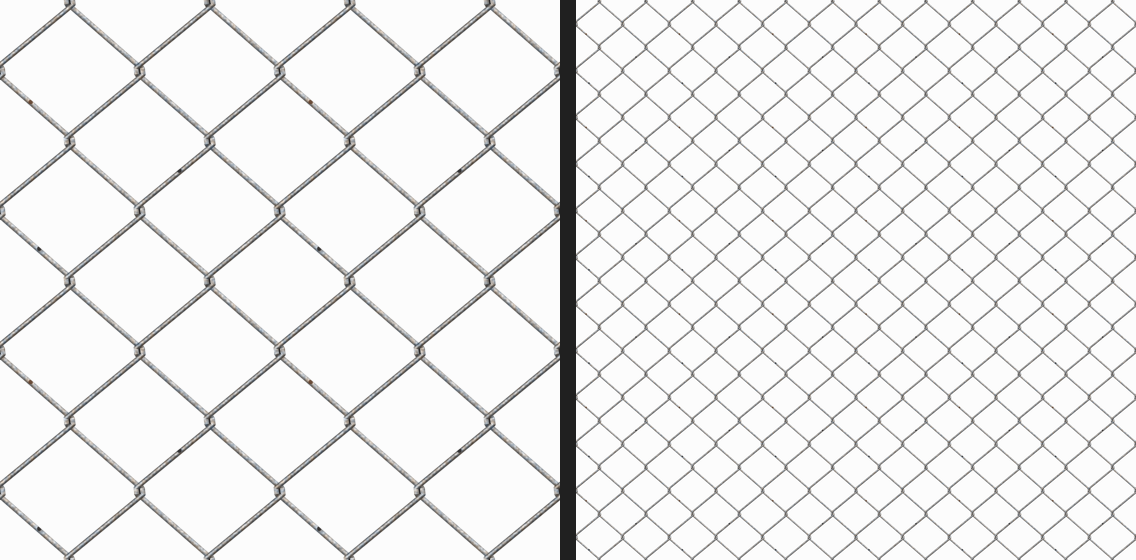
Left: one tile. Right: repeated 3 by 3.
Give the GLSL for this pattern, as a Shadertoy shader.

```glsl
// Chain-link fence: interlocked grey steel wires on white, seamlessly tiling.

const float CELLS = 4.0;                      // diamonds across and down
const float WEAR_TILES = 2.0;                 // repeats of the wear pattern
const vec2  SHIFT = vec2(-0.003, -0.009);     // knot offset, in cells
const float RADIUS = 0.0172;                  // wire radius, in cells
const float SOFTNESS = 0.0035;                // least edge blur, in cells
const vec2  LIGHT = vec2(-0.3, 0.95);         // direction to the light
const vec3  PAPER = vec3(0.99);
const vec3  STEEL_DARK = vec3(0.27, 0.265, 0.26);
const vec3  STEEL_LIGHT = vec3(0.77, 0.765, 0.76);
const vec3  HOLE = vec3(0.16, 0.15, 0.15);
const vec3  SOOT = vec3(0.10, 0.09, 0.09);
const vec3  RUST = vec3(0.36, 0.22, 0.13);
const float GRAIN = 0.30;
const float TINT = 0.10;

// Half of each strand around a knot; the rest follows by a half turn.
const vec2 FRONT[4] = vec2[4](vec2(0.33, 0.316), vec2(0.010, 0.052),
                              vec2(-0.026, 0.021), vec2(-0.021, -0.016));
const vec2 BACK[4] = vec2[4](vec2(-0.33, 0.32), vec2(-0.018, 0.047),
                             vec2(0.016, 0.027), vec2(0.021, 0.016));

// Blemishes: position in the canvas, then amount of rust.
const vec3 MARKS[3] = vec3[3](vec3(0.3203, 0.1953, 0.0),
                              vec3(0.0703, 0.0560, 0.0),
                              vec3(0.0547, 0.3177, 1.0));

vec2 hashGradient(vec2 cell, float period) {
    cell = mod(cell, period);
    vec3 h = fract(cell.xyx * vec3(0.1031, 0.1030, 0.0973));
    h += dot(h, h.yzx + 33.33);
    float angle = 6.2832 * fract((h.x + h.y) * h.z);
    return vec2(cos(angle), sin(angle));
}

// Gradient noise that wraps after a whole number of cells.
float wrappedNoise(vec2 p, float period) {
    vec2 i = floor(p), f = p - i;
    vec2 u = f * f * f * (f * (f * 6.0 - 15.0) + 10.0);
    vec2 e = vec2(0.0, 1.0);
    float a = dot(hashGradient(i, period), f);
    float b = dot(hashGradient(i + e.yx, period), f - e.yx);
    float c = dot(hashGradient(i + e.xy, period), f - e.xy);
    float d = dot(hashGradient(i + e.yy, period), f - e.yy);
    return mix(mix(a, b, u.x), mix(c, d, u.x), u.y);
}

vec2 shorter(vec2 a, vec2 b) { return dot(a, a) < dot(b, b) ? a : b; }

// Vector from the nearest point of a polyline to p.
vec2 strandOffset(vec2 p, vec2 path[4]) {
    vec2 best = vec2(9.0);
    for (int i = 0; i < 3; i++) {
        vec2 along = path[i + 1] - path[i], rel = p - path[i];
        float t = clamp(dot(rel, along) / dot(along, along), 0.0, 1.0);
        best = shorter(best, rel - t * along);
    }
    return best;
}

// Both strands of a knot, the second being the first turned half way round.
vec2 pairOffset(vec2 p, vec2 path[4]) {
    return shorter(strandOffset(p, path), -strandOffset(-p, path));
}

vec2 wrapCentered(vec2 p) { return fract(p + 0.5) - 0.5; }

// Round steel lit from above, with grain and blemishes.
vec3 steel(vec2 offset, vec2 canvas) {
    float lit = (dot(offset, LIGHT) / RADIUS - 0.2) / 0.5;
    vec2 wear = canvas * WEAR_TILES;
    float grain = wrappedNoise(wear * 110.0, 110.0) + 0.6 * wrappedNoise(wear * 37.0, 37.0);
    float tint = wrappedNoise(wear * 61.0 + 7.5, 61.0);
    vec3 color = mix(STEEL_DARK, STEEL_LIGHT, exp(-lit * lit));
    color *= 1.0 + GRAIN * grain;
    color += TINT * tint * vec3(1.0, 0.0, -1.0);
    for (int i = 0; i < 3; i++) {
        float d = length(wrapCentered(wear - MARKS[i].xy * WEAR_TILES)) / WEAR_TILES;
        float stain = 1.0 - smoothstep(0.0025, 0.0055, d);
        color = mix(color, mix(SOOT, RUST, MARKS[i].z), 0.85 * stain);
    }
    return color;
}

void mainImage(out vec4 fragColor, in vec2 fragCoord) {
    vec2 canvas = fragCoord / iResolution.xy;
    float blur = max(0.75 * CELLS / min(iResolution.x, iResolution.y), SOFTNESS);

    // Nearest knot of the staggered lattice.
    vec2 grid = canvas * CELLS - SHIFT;
    vec2 p = wrapCentered(grid - vec2(0.5, 0.0));
    vec2 other = wrapCentered(grid - vec2(0.0, 0.5));
    if (abs(other.x) + abs(other.y) < abs(p.x) + abs(p.y)) p = other;

    // Dark eye of the knot.
    float reach = length(p);
    vec3 color = mix(PAPER, HOLE, 1.0 - smoothstep(0.018, 0.026, reach));

    // Falling wires pass behind and are shaded near the knot.
    vec2 back = pairOffset(p, BACK);
    float shadow = mix(0.45, 1.0, smoothstep(0.012, 0.065, reach));
    float cover = 1.0 - smoothstep(RADIUS - blur, RADIUS + blur, length(back));
    color = mix(color, steel(back, canvas) * shadow, cover);

    // Rising wires hook over the front.
    vec2 front = pairOffset(p, FRONT);
    cover = 1.0 - smoothstep(RADIUS - blur, RADIUS + blur, length(front));
    color = mix(color, steel(front, canvas), cover);

    fragColor = vec4(color, 1.0);
}
```
